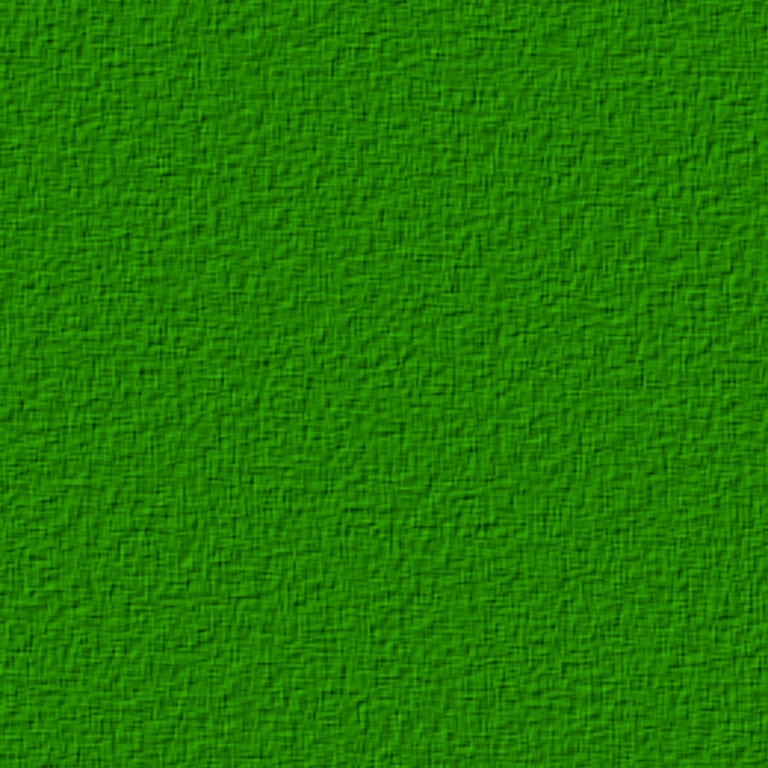
This texture is drawn by a three.js fragment shader. Its source:

```glsl
varying vec2 vUv;

const vec3 SHADE_GREEN = vec3(0.07, 0.36, 0.0);
const vec3 LIT_GREEN = vec3(0.18, 0.60, 0.0);
const vec2 LIGHT_STEP = vec2(-0.0013, 0.0013);
const float BASE_LIGHT = 0.525;
const float RELIEF_GAIN = 0.62;

float hash(vec2 cell) {
  vec3 q = fract(cell.xyx * 0.1031);
  q += dot(q, q.yzx + 33.33);
  return fract((q.x + q.y) * q.z);
}

float valueNoise(vec2 p) {
  vec2 cell = floor(p);
  vec2 f = smoothstep(0.0, 1.0, fract(p));
  float low = mix(hash(cell), hash(cell + vec2(1.0, 0.0)), f.x);
  float high = mix(hash(cell + vec2(0.0, 1.0)), hash(cell + vec2(1.0)), f.x);
  return mix(low, high, f.y);
}

// Shifts the threads a little so that they do not follow straight rows
vec2 bend(vec2 p, float scale, float amount) {
  vec2 q = p * scale;
  return p + amount * (vec2(valueNoise(q + 17.0), valueNoise(q + 59.0)) - 0.5);
}

// Crossed threads: long one way, thin the other
float weave(vec2 p, float lengthwise, float across, float seed) {
  float weft = valueNoise(p * vec2(lengthwise, across) + seed);
  float warp = valueNoise(p * vec2(across, lengthwise) + seed + 31.0);
  return weft + warp;
}

// Cloth surface: fine threads, coarse threads and soft lumps
float clothHeight(vec2 p) {
  vec2 bent = bend(p, 40.0, 0.003);
  float fine = weave(bent, 72.0, 260.0, 5.0);
  float coarse = weave(bent, 46.0, 160.0, 83.0);
  float lumps = valueNoise(bent * 100.0 + 141.0);
  return fine + 0.9 * coarse + 1.5 * lumps;
}

// Height lost towards the light: positive on lit slopes
float emboss(vec2 p, vec2 lightStep) {
  return clothHeight(p - lightStep) - clothHeight(p + lightStep);
}

// Deepens the shadowed creases and softens the lit side
float creaseShade(float slope, float depth) {
  return slope - depth * (slope * slope - 0.18);
}

void main() {
  float slope = creaseShade(emboss(vUv, LIGHT_STEP), 0.12);
  float light = clamp(BASE_LIGHT + RELIEF_GAIN * slope, -0.6, 1.4);
  gl_FragColor = vec4(mix(SHADE_GREEN, LIT_GREEN, light), 1.0);
}
```
